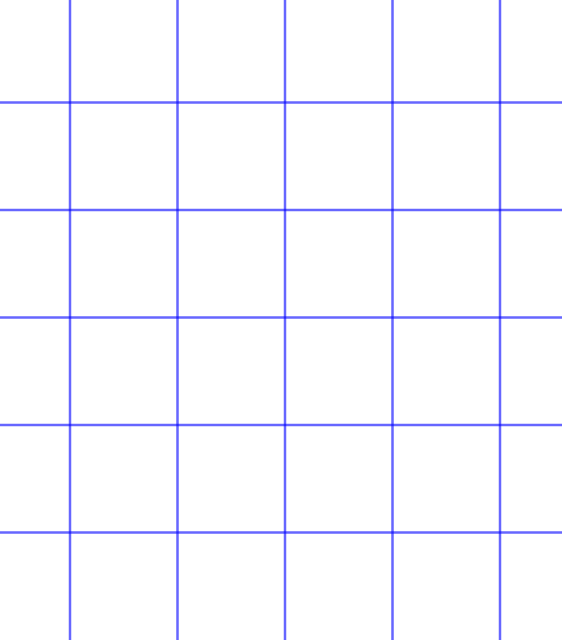
Write a WebGL 2 fragment shader that draws this pattern.

```glsl
#version 300 es
precision highp float;
// Square grid of thin translucent blue lines on white, darker where they cross.

#define CELL 0.167969                 // grid spacing, in canvas heights
#define LINE_WIDTH 0.003906           // line thickness, in canvas heights
#define GRID_ORIGIN vec2(0.109375, 0.167969)
#define INK_OPACITY 0.6
#define PAPER vec3(1.0)
#define INK vec3(0.0, 0.0, 1.0)

uniform vec2 u_resolution;
out vec4 fragColor;

// Distance to the nearest vertical (x) and horizontal (y) grid line.
// Rows start at the origin, which leaves the bottom edge open.
vec2 gridDistance(vec2 p) {
    vec2 cell = (p - GRID_ORIGIN) / CELL;
    vec2 nearest = floor(cell + 0.5);
    nearest.y = max(nearest.y, 0.0);
    return abs(cell - nearest) * CELL;
}

// Share of the pixel covered by each line.
vec2 lineCoverage(vec2 dist, float pixel) {
    return clamp((0.5 * LINE_WIDTH - dist) / pixel + 0.5, 0.0, 1.0);
}

void main() {
    float pixel = 1.0 / u_resolution.y;
    vec2 p = gl_FragCoord.xy * pixel;

    // Layer the two line directions so that the ink builds up at crossings.
    vec2 ink = INK_OPACITY * lineCoverage(gridDistance(p), pixel);
    vec3 color = mix(PAPER, INK, ink.x);
    color = mix(color, INK, ink.y);

    fragColor = vec4(color, 1.0);
}
```
